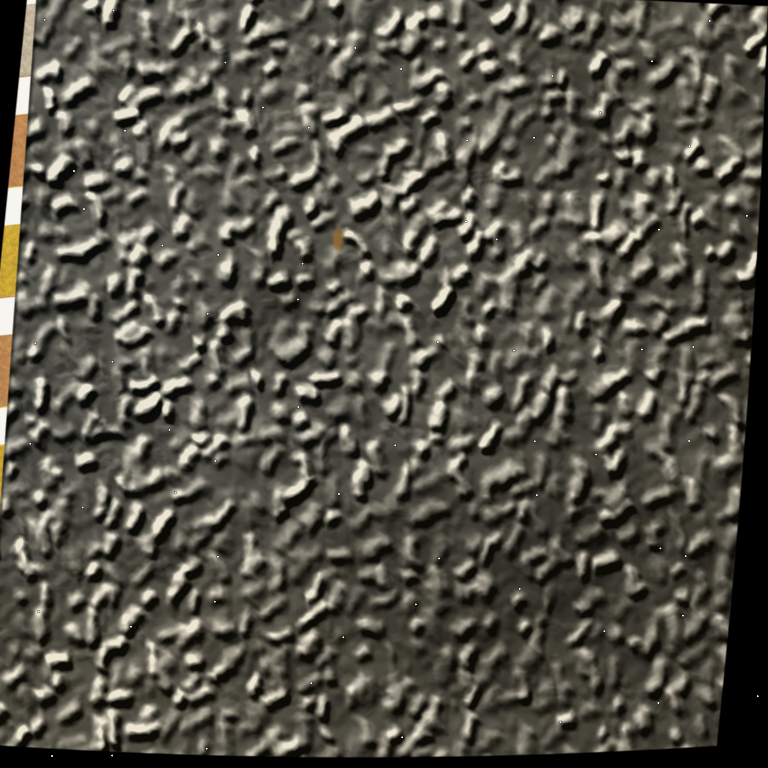
Write a Shadertoy shader that draws this texture.

```glsl
#define BUMP_CELLS 29.0
#define GRAIN_CELLS 54.0
#define BASE_TONE 0.285
#define CREST_GAIN 0.52
#define SLOPE_GAIN 0.56
#define LIGHT_STEP 0.011
#define LIGHT_DIR vec2(-0.45, 0.89)
#define WARM_TINT vec3(1.0, 0.975, 0.91)
#define STRIP_PERIOD 0.1425
#define SPECK_CELLS 8.0

vec2 hash2(vec2 p) {
    vec3 q = fract(p.xyx * vec3(0.1031, 0.1030, 0.0973));
    q += dot(q, q.yzx + 33.33);
    return fract((q.xx + q.yz) * q.zy);
}

// Layered sines, roughly -1 to 1
float waves(vec2 p) {
    float sum = 0.0, amp = 0.5;
    for (int i = 0; i < 4; i++) {
        sum += amp * sin(p.x + 1.7 * sin(p.y)) * cos(p.y + 1.3 * sin(p.x * 0.8));
        p = mat2(1.5, 1.1, -1.1, 1.5) * p + 2.3;
        amp *= 0.6;
    }
    return sum;
}

// Cellular field of short, rounded worms
float worms(vec2 p, float seed) {
    vec2 cell = floor(p);
    float height = 0.0;
    for (int y = -1; y <= 1; y++)
    for (int x = -1; x <= 1; x++) {
        vec2 id = cell + vec2(x, y);
        vec2 place = hash2(id + seed), shape = hash2(id + seed + 71.0);
        vec2 d = p - id - mix(vec2(0.1), vec2(0.9), place);
        float angle = 1.1 + 1.9 * (shape.x - 0.5);
        vec2 axis = vec2(cos(angle), sin(angle));
        float halfLength = 0.42 * shape.y;
        float along = clamp(dot(d, axis), -halfLength, halfLength);
        float radius = mix(0.34, 0.48, fract(place.x * 7.3));
        float bump = 1.0 - smoothstep(0.0, radius, length(d - axis * along));
        bump *= mix(0.35, 1.0, fract(place.y * 9.1));
        height = 1.0 - (1.0 - height) * (1.0 - bump);
    }
    return height;
}

float surface(vec2 uv) {
    vec2 bent = uv + 0.008 * vec2(waves(uv * 37.0), waves(uv.yx * 41.0 + 5.0));
    float height = worms(bent * BUMP_CELLS, 11.0);
    float grain = worms(bent * GRAIN_CELLS * vec2(0.8, 1.0), 37.0);
    return height * 0.85 + grain * 0.16;
}

vec3 leather(vec2 uv) {
    float height = surface(uv);
    float slope = height - surface(uv + LIGHT_DIR * LIGHT_STEP);
    float relief = 1.0 + 0.35 * waves(uv * 17.0 + 3.0);
    float tone = BASE_TONE + relief * (CREST_GAIN * height * height + SLOPE_GAIN * slope);

    // Soft stains and slanting furrows
    vec2 furrow = vec2(uv.x + 0.5 * uv.y, uv.y - 0.4 * uv.x);
    tone += 0.09 * waves(furrow * vec2(12.0, 34.0)) + 0.06 * waves(uv * 11.0);

    // Broad light falling off towards the lower right
    float light = 1.16 - 0.26 * uv.x + 0.14 * (uv.y - 0.5);
    vec2 shade = (uv - vec2(0.58, 0.23)) / vec2(0.34, 0.17);
    light -= 0.26 * exp(-dot(shade, shade));
    tone = clamp(tone * light, 0.045, 0.93);
    vec3 cool = vec3(-0.01, 0.0, 0.015) * (1.0 - uv.x) * smoothstep(0.1, 0.5, uv.y);
    return tone * WARM_TINT - vec3(0.0, 0.005, 0.026) + cool;
}

// Banded strip down the left side
vec3 strip(vec2 uv) {
    float band = (0.898 - uv.y + 0.1 * uv.x) / STRIP_PERIOD;
    float id = floor(band), f = fract(band);
    vec3 orange = vec3(0.77, 0.55, 0.34), yellow = vec3(0.83, 0.68, 0.22);
    vec3 paint = mix(orange, yellow, mod(id, 2.0));
    if (id < 0.0) paint = vec3(0.78, 0.73, 0.63);
    paint *= 0.95 + 0.12 * waves(uv * 240.0);
    float blur = 0.02;
    float white = smoothstep(0.0, blur, f) - smoothstep(0.34, 0.34 + blur, f);
    return mix(paint, vec3(0.97, 0.96, 0.94), white);
}

void mainImage(out vec4 fragColor, in vec2 fragCoord) {
    vec2 uv = fragCoord / iResolution.xy;
    float soft = max(0.0015, 1.0 / iResolution.y);
    vec3 color = leather(uv);

    // Small ochre fleck
    vec2 fleck = (uv - vec2(0.44, 0.688)) / vec2(0.007, 0.018);
    color = mix(color, vec3(0.62, 0.43, 0.17), 0.7 * (1.0 - smoothstep(0.5, 1.2, length(fleck))));

    // Strip and dark surround
    float inner = 0.071 * (uv.y - 0.336);
    float outer = 0.1 * (uv.y - 0.65);
    color *= 0.5 + 0.5 * smoothstep(0.0, 0.006, abs(uv.x - inner));
    color = mix(strip(uv), color, smoothstep(-soft, soft, uv.x - inner));
    float drop = 1.0 - uv.y;
    float right = 1.0 - 0.03 * drop - 0.04 * drop * drop;
    float bottom = 0.014 + 0.07 * (uv.x - 0.47) * (uv.x - 0.47);
    float top = 1.0 + 0.047 * (0.83 - uv.x);
    float inside = min(min(uv.x - outer, right - uv.x), min(uv.y - bottom, top - uv.y));
    color *= smoothstep(-soft, soft, inside);

    // Sparse bright specks
    vec2 cell = floor(uv * SPECK_CELLS);
    vec2 speck = (cell + 0.1 + 0.8 * hash2(cell + 5.0)) / SPECK_CELLS;
    float dist = length(uv - speck);
    color *= 0.5 + 0.5 * smoothstep(0.001, 0.003, dist);
    color = mix(color, vec3(0.95), 1.0 - smoothstep(0.0006, 0.0018, dist));
    fragColor = vec4(clamp(color, 0.0, 1.0), 1.0);
}
```
